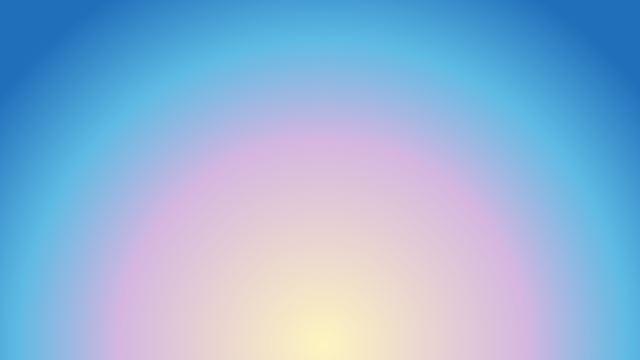
A Shadertoy shader for this background:

```glsl
// Dawn sky: a radial glow from cream through pink and cyan to deep blue.

// Piecewise linear ramp over the normalized glow radius
vec3 skyRamp(float t) {
    vec3 cream = vec3(0.995, 0.96, 0.75);
    vec3 pink  = vec3(0.835, 0.715, 0.88);
    vec3 cyan  = vec3(0.365, 0.73, 0.89);
    vec3 blue  = vec3(0.125, 0.435, 0.73);
    vec3 color = mix(cream, pink, clamp(t / 0.5, 0.0, 1.0));
    color = mix(color, cyan, clamp((t - 0.5) / 0.25, 0.0, 1.0));
    return mix(color, blue, clamp((t - 0.75) / 0.25, 0.0, 1.0));
}

void mainImage(out vec4 fragColor, in vec2 fragCoord) {
    // Canvas-height units, with the glow just above the bottom edge
    float aspect = iResolution.x / iResolution.y;
    vec2 position = fragCoord / iResolution.y;
    vec2 glowCenter = vec2(0.505 * aspect, 0.04);

    float radius = length(position - glowCenter) / 1.134;
    fragColor = vec4(skyRamp(radius), 1.0);
}
```
